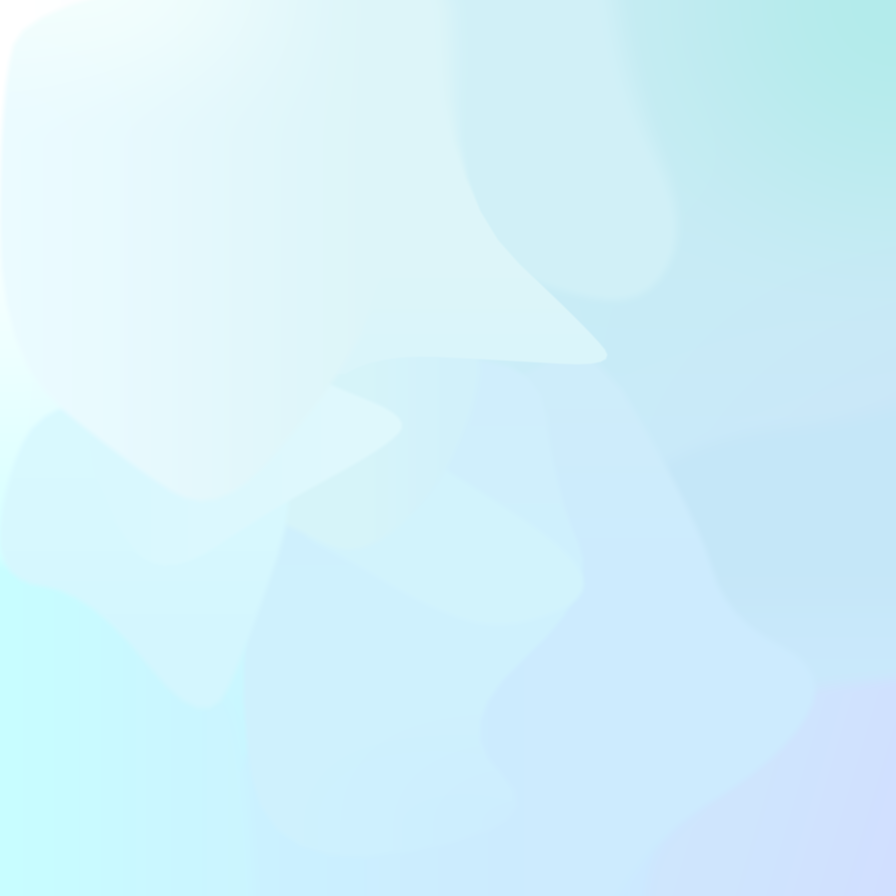
A Shadertoy shader for this background:

```glsl
// Pale aqua backdrop of overlapping translucent sheets.
// A four-corner gradient lies under closed quadratic spline shapes;
// each sheet has its own two-colour gradient and edge softness.

// Coverage of a closed quadratic B-spline: winding parity plus distance.
float sheet(vec2 p, vec2 c[8], float softness) {
    const int STEPS = 6;
    float nearest = 1e3, side = 1.0;
    for (int i = 0; i < 8; i++) {
        vec2 control = c[i];
        vec2 start = 0.5 * (c[(i + 7) % 8] + control);
        vec2 end = 0.5 * (control + c[(i + 1) % 8]);
        vec2 a = start;
        for (int k = 1; k <= STEPS; k++) {
            float t = float(k) / float(STEPS);
            vec2 b = mix(mix(start, control, t), mix(control, end, t), t);
            vec2 edge = b - a, toP = p - a;
            float along = clamp(dot(toP, edge) / max(dot(edge, edge), 1e-9), 0.0, 1.0);
            vec2 gap = toP - edge * along;
            nearest = min(nearest, dot(gap, gap));
            if ((a.y > p.y) != (b.y > p.y) && p.x < a.x + edge.x * toP.y / edge.y)
                side = -side;
            a = b;
        }
    }
    return smoothstep(-softness, softness, -side * sqrt(nearest));
}

void mainImage(out vec4 fragColor, in vec2 fragCoord) {
    vec2 p = fragCoord / iResolution.xy;
    float crisp = max(0.0015, 0.7 / iResolution.y);

    // Corner gradient: cyan, lavender, white and teal
    vec3 low = mix(vec3(0.77, 1.0, 1.0), vec3(0.81, 0.88, 1.0), p.x);
    vec3 high = mix(vec3(1.0), vec3(0.78, 0.925, 0.955), smoothstep(0.0, 0.7, p.x));
    vec3 color = mix(low, high, smoothstep(0.1, 0.9, p.y));
    color = mix(color, vec3(0.70, 0.92, 0.92), smoothstep(0.38, 0.0, length(p - 1.0)));

    // Blue band and lavender corner on the right
    float cover = sheet(p, vec2[8](vec2(1.15, 0.60), vec2(0.96, 0.53), vec2(0.80, 0.515),
        vec2(0.70, 0.46), vec2(0.74, 0.31), vec2(0.86, 0.20), vec2(1.0, 0.20), vec2(1.15, 0.30)), 0.015);
    color = mix(color, mix(vec3(0.79, 0.912, 0.985), vec3(0.773, 0.905, 0.972),
        smoothstep(0.25, 0.38, p.y)), cover);
    cover = sheet(p, vec2[8](vec2(1.15, 0.26), vec2(0.97, 0.24), vec2(0.88, 0.23),
        vec2(0.86, 0.18), vec2(0.78, 0.10), vec2(0.72, 0.04), vec2(0.72, -0.1), vec2(1.15, -0.1)), 0.012);
    color = mix(color, mix(vec3(0.81, 0.90, 0.993), vec3(0.82, 0.872, 1.0),
        smoothstep(0.75, 1.05, p.x - 0.3 * p.y)), cover);

    // Central blue sheet with a rounded point on the right
    cover = sheet(p, vec2[8](vec2(0.61, 0.71), vec2(0.78, 0.42), vec2(0.81, 0.31),
        vec2(0.93, 0.25), vec2(0.87, 0.15), vec2(0.70, 0.05), vec2(0.55, -0.3), vec2(0.1, -0.1)), 0.006);
    vec3 blue = mix(vec3(0.795, 0.945, 1.0), vec3(0.802, 0.922, 0.996), smoothstep(0.25, 0.6, p.x));
    color = mix(color, mix(blue, vec3(0.808, 0.928, 0.98), smoothstep(0.3, 0.6, p.y)), cover);

    // Lower cyan sheet, fading downwards, and the lighter lens within it
    cover = sheet(p, vec2[8](vec2(0.32, 0.56), vec2(0.60, 0.62), vec2(0.62, 0.45),
        vec2(0.67, 0.34), vec2(0.50, 0.19), vec2(0.62, 0.08), vec2(0.30, 0.02), vec2(0.26, 0.25)), 0.004);
    cover *= 1.0 - 0.65 * smoothstep(0.24, 0.08, p.y) * smoothstep(0.25, 0.55, p.x);
    color = mix(color, mix(vec3(0.812, 0.945, 0.993), vec3(0.815, 0.935, 0.987),
        smoothstep(0.3, 0.55, p.y)), cover);
    cover = sheet(p, vec2[8](vec2(0.32, 0.41), vec2(0.49, 0.48), vec2(0.50, 0.475),
        vec2(0.64, 0.385), vec2(0.66, 0.33), vec2(0.56, 0.295), vec2(0.48, 0.32), vec2(0.38, 0.38)), 0.004);
    color = mix(color, vec3(0.822, 0.952, 0.99), cover);

    // Green-tinted lobe below the centre
    cover = sheet(p, vec2[8](vec2(0.36, 0.62), vec2(0.54, 0.63), vec2(0.53, 0.54),
        vec2(0.48, 0.44), vec2(0.40, 0.375), vec2(0.33, 0.41), vec2(0.28, 0.43), vec2(0.28, 0.55)), 0.005);
    color = mix(color, mix(vec3(0.84, 0.957, 0.977), vec3(0.822, 0.945, 0.982),
        smoothstep(0.38, 0.53, p.x)), cover);

    // Cyan sheet at the lower left
    cover = sheet(p, vec2[8](vec2(-0.1, 0.38), vec2(0.05, 0.37), vec2(0.2, 0.25),
        vec2(0.26, 0.23), vec2(0.28, 0.10), vec2(0.29, -0.1), vec2(0.0, -0.1), vec2(-0.1, 0.1)), 0.012);
    color = mix(color, mix(vec3(0.782, 0.993, 1.0), vec3(0.795, 0.96, 0.998),
        smoothstep(-0.03, 0.28, p.x)), cover);

    // Light drooping sheet and pointed tongue on the left
    cover = sheet(p, vec2[8](vec2(0.05, 0.56), vec2(0.0, 0.45), vec2(0.0, 0.35),
        vec2(0.10, 0.34), vec2(0.23, 0.175), vec2(0.28, 0.29), vec2(0.34, 0.47), vec2(0.25, 0.55)), 0.005);
    color = mix(color, mix(vec3(0.83, 0.965, 0.995), vec3(0.85, 0.975, 0.998),
        smoothstep(0.25, 0.5, p.y)), cover);
    cover = sheet(p, vec2[8](vec2(0.36, 0.575), vec2(0.37, 0.57), vec2(0.46, 0.533),
        vec2(0.43, 0.50), vec2(0.30, 0.43), vec2(0.19, 0.355), vec2(0.13, 0.40), vec2(0.08, 0.56)), 0.003);
    color = mix(color, mix(vec3(0.85, 0.972, 0.998), vec3(0.875, 0.973, 0.99),
        smoothstep(0.1, 0.42, p.x)), cover);

    // Hanging rounded sheet, blurred towards the top
    cover = sheet(p, vec2[8](vec2(0.48, 1.1), vec2(0.48, 0.75), vec2(0.60, 0.68),
        vec2(0.72, 0.655), vec2(0.77, 0.75), vec2(0.70, 0.90), vec2(0.67, 1.1), vec2(0.58, 1.2)),
        mix(0.008, 0.025, smoothstep(0.7, 0.95, p.y)));
    color = mix(color, vec3(0.82, 0.943, 0.97), cover);

    // Pale wing, sharp at its point and soft towards the top
    cover = sheet(p, vec2[8](vec2(0.35, 0.56), vec2(0.42, 0.605), vec2(0.56, 0.598),
        vec2(0.69, 0.59), vec2(0.66, 0.63), vec2(0.50, 0.78), vec2(0.51, 1.1), vec2(0.2, 1.1)),
        mix(crisp, 0.02, smoothstep(0.76, 0.95, p.y)));
    color = mix(color, mix(vec3(0.855, 0.96, 0.982), vec3(0.865, 0.961, 0.975),
        smoothstep(0.6, 0.7, p.y)), cover);

    // Large near-white sheet at the upper left, fading into the wing
    cover = sheet(p, vec2[8](vec2(0.03, 1.0), vec2(0.0, 0.90), vec2(0.0, 0.60), vec2(0.14, 0.485),
        vec2(0.24, 0.42), vec2(0.35, 0.54), vec2(0.43, 0.665), vec2(0.46, 1.06)), 0.005);
    vec3 pale = mix(vec3(0.92, 0.983, 1.0), vec3(0.865, 0.961, 0.975), smoothstep(0.0, 0.47, p.x));
    pale = mix(pale, vec3(0.96, 1.0, 0.99),
        0.8 * smoothstep(0.84, 1.02, p.y) * smoothstep(0.42, 0.1, p.x));
    color = mix(color, pale, cover);

    fragColor = vec4(color, 1.0);
}
```
